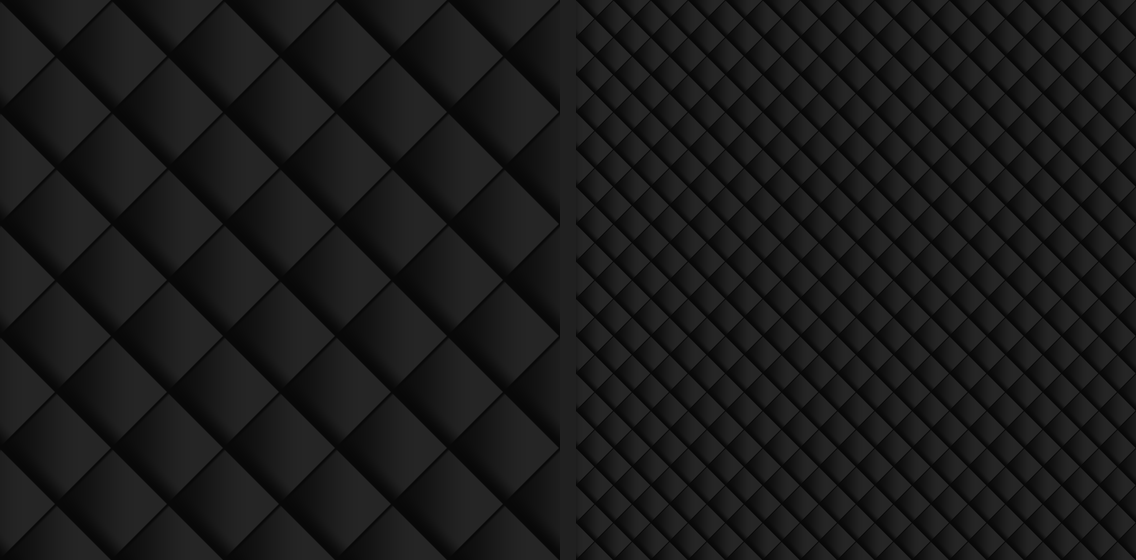
Left, the tile; right, the same tile 3 across and 3 down.
Reproduce this pattern procedurally as a Shadertoy shader.

```glsl
const float REPEATS = 5.0;          // diamonds across and down
const float SHADOW_WIDTH = 0.27;    // soft shadow, in cell sides
const float CREASE_WIDTH = 0.045;   // thin upper left groove
const float EDGE_SOFTNESS = 0.018;

const vec3 GROOVE = vec3(0.030);
const vec3 DARK_SIDE = vec3(0.045);
const vec3 LIGHT_SIDE = vec3(0.145);

// Rotate the canvas so each diamond becomes a unit square.
// x runs to the upper right, y to the lower right.
vec2 diamondGrid(vec2 uv, float repeats) {
    return repeats * vec2(uv.x + uv.y, uv.x - uv.y);
}

// Face brightens from the left corner to the right corner.
vec3 faceColor(vec2 cell) {
    float across = 0.5 * (cell.x + cell.y);
    return mix(DARK_SIDE, LIGHT_SIDE, smoothstep(0.05, 0.75, across));
}

// Zero at both cell edges, one inside, with separate ramps at each end.
float insideEdges(float t, float startRamp, float endRamp) {
    return smoothstep(0.0, startRamp, t) * smoothstep(0.0, endRamp, 1.0 - t);
}

void mainImage(out vec4 fragColor, in vec2 fragCoord) {
    vec2 uv = fragCoord / iResolution.xy;
    vec2 cell = fract(diamondGrid(uv, REPEATS));

    // Edge ramps never get narrower than about a pixel
    float pixel = 1.5 * REPEATS / min(iResolution.x, iResolution.y);
    float soft = max(EDGE_SOFTNESS, pixel);

    // Wide shadow along the lower left, fine crease along the upper left
    float shadow = insideEdges(cell.x, SHADOW_WIDTH, soft);
    float crease = insideEdges(cell.y, max(CREASE_WIDTH, pixel), soft);

    vec3 color = mix(GROOVE, faceColor(cell), shadow * crease);
    fragColor = vec4(color, 1.0);
}
```
